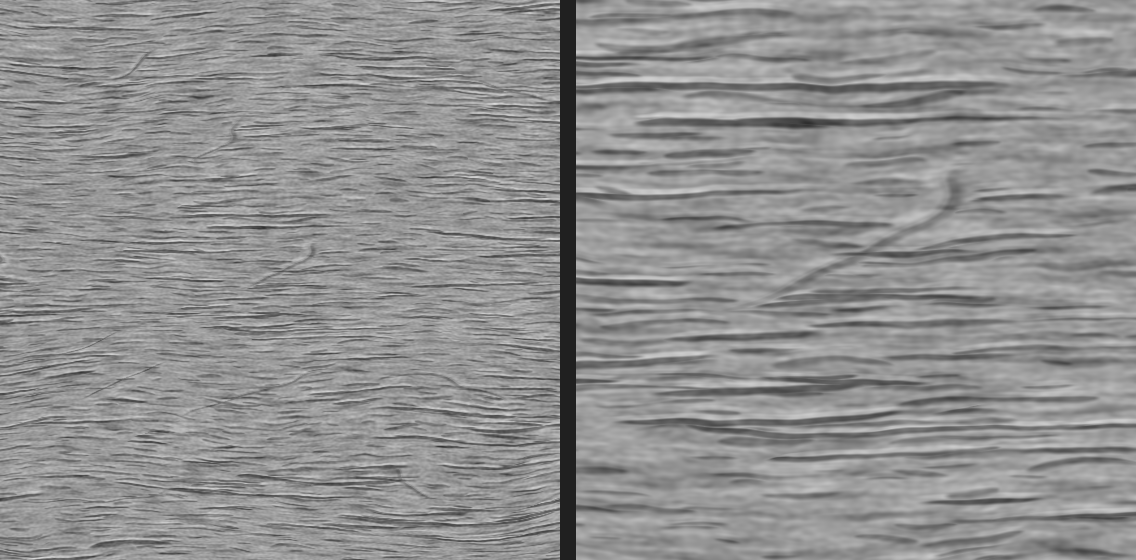
Left: the whole. Right: its middle third, enlarged.
This texture map is drawn by a Shadertoy shader. Its source:

```glsl
// Grey weathered wood: fine horizontal fibres with thin dark pores and grooves.
// Rows of tapered dashes follow a warped grain; a sawtooth of growth bands
// gathers them below slanting ridges, and each mark has a pale upper rim.

const vec3  WOOD_COLOR    = vec3(0.598);
const float BAND_COUNT    = 7.0;   // growth bands over the canvas height
const float BAND_BEND     = 1.7;   // how far the bands wander
const float FIBRE_BEND    = 0.036; // slow bending of the fibres
const float FIBRE_WOBBLE  = 0.004; // small bending of the fibres
const float FIBRE_TONE    = 0.19;
const float SPECK_TONE    = 0.07;
const float BROAD_TONE    = 0.015;
const float CROWD_LIFT    = 0.05;  // paler wood between crowded grooves
const float STAIN_DEPTH   = 0.12;  // soft shadows around the marks
const float PORE_DEPTH    = 0.18;
const float GROOVE_DEPTH  = 0.26;
const float SEAM_DEPTH    = 0.14;  // dark line under a ridge
const float RIM_LIGHT     = 0.10;
const float RIM_OFFSET    = 0.0034; // height of the pale rim above a mark
const float EDGE_SOFTNESS = 0.0010;

// Random gradient with components from -1 to 1
vec2 hashGradient(vec2 cell) {
    uvec2 h = uvec2(ivec2(cell) + 4096);
    h = h * 1664525u + 1013904223u;
    h.x += h.y * 1664525u;
    h.y += h.x * 1664525u;
    h ^= h >> 16u;
    h.x += h.y * 1664525u;
    h.y += h.x * 1664525u;
    h ^= h >> 16u;
    return vec2(h & 65535u) / 32767.5 - 1.0;
}

// Gradient noise, roughly -1 to 1 around zero
float noise(vec2 p) {
    vec2 i = floor(p), f = p - i;
    vec2 u = f * f * f * (f * (f * 6.0 - 15.0) + 10.0);
    float a = dot(hashGradient(i), f);
    float b = dot(hashGradient(i + vec2(1, 0)), f - vec2(1, 0));
    float c = dot(hashGradient(i + vec2(0, 1)), f - vec2(0, 1));
    float d = dot(hashGradient(i + vec2(1, 1)), f - vec2(1, 1));
    return 1.4 * mix(mix(a, b, u.x), mix(c, d, u.x), u.y);
}

// Rows of tapered dashes: scale = (dashes across, rows), halfWidth in row heights
float dashes(vec2 q, vec2 scale, float halfWidth, float threshold) {
    float y = q.y * scale.y + 0.75 * noise(q * scale * vec2(0.6, 0.4) + scale.x);
    float row = floor(y);
    float gate = noise(vec2(q.x * scale.x + row * 0.618, row * 2.0 + 0.5));
    float swell = smoothstep(threshold, threshold + 0.4, gate);
    float w = halfWidth * (0.35 + 0.65 * swell);
    float soft = EDGE_SOFTNESS * scale.y;
    float d = fract(y) - 0.5;
    float line = (1.0 - smoothstep(w - soft, w + soft, d))
               * smoothstep(-w - 1.8 * soft, -w + soft, d);
    return line * smoothstep(threshold, threshold + 0.16, gate);
}

float pores(vec2 q, float crowding) {
    float threshold = 0.17 - 0.14 * crowding;
    return max(dashes(q, vec2(17.0, 92.0), 0.15, threshold),
               0.85 * dashes(q + 0.37, vec2(24.0, 117.0), 0.16, threshold));
}

float grooves(vec2 q, float crowding) {
    float threshold = 0.42 - 0.5 * crowding;
    return max(dashes(q + 0.71, vec2(6.0, 47.0), 0.10, threshold),
               dashes(q + 0.13, vec2(9.0, 61.0), 0.12, threshold));
}

void mainImage(out vec4 fragColor, in vec2 fragCoord) {
    vec2 uv = fragCoord / iResolution.y;

    // Bend the fibres
    float bend = noise(uv * vec2(2.3, 3.7) + 5.2);
    vec2 q = uv;
    q.y += FIBRE_BEND * bend + FIBRE_WOBBLE * noise(uv * vec2(10.0, 22.0) + 3.6)
         + 0.0012 * noise(uv * vec2(42.0, 75.0) + 14.1);

    // Growth bands: a crisp upper edge fading downward
    float bandField = BAND_COUNT * uv.y + BAND_BEND * noise(uv * vec2(1.5, 2.3) + 17.4)
                    + 0.4 * bend + 0.12 * noise(uv * vec2(11.0, 26.0) + 9.8);
    float below = fract(-bandField);
    float patches = smoothstep(-0.35, 0.4, noise(q * vec2(3.4, 13.0) + 41.3));
    float band = smoothstep(0.0, 0.08, below) * pow(1.0 - below, 1.3);
    float crowding = clamp(band * (0.3 + 0.9 * patches) + 0.2 * patches, 0.0, 1.0);

    // Dark marks and the light caught just above them
    float pore = pores(q, crowding);
    float groove = grooves(q, crowding);
    vec2 lower = q - vec2(0.0, RIM_OFFSET);
    float rim = max(grooves(lower, crowding), 0.5 * pores(lower, crowding));
    float seamGate = smoothstep(-0.05, 0.3, noise(uv * vec2(4.0, 9.0) + 53.8));
    float seam = smoothstep(0.0, 0.012, below) * (1.0 - smoothstep(0.018, 0.04, below));
    float ridge = smoothstep(0.95, 0.985, below) * (1.0 - smoothstep(0.988, 1.0, below));
    rim = max(rim, 0.7 * ridge * seamGate);

    // Fibre tone and soft stains
    float fibre = 0.5 * noise(q * vec2(12.0, 150.0) + 61.9)
                + 0.5 * noise(q * vec2(34.0, 225.0) + 23.5);
    float speck = noise(q * vec2(130.0, 290.0) + 2.7);
    float broad = noise(q * vec2(2.6, 8.0) + 71.2);
    float stain = smoothstep(0.1, 0.65, noise(q * vec2(14.0, 125.0) + 31.7) + 0.2 * crowding);

    float mark = max(max(PORE_DEPTH * pore, GROOVE_DEPTH * groove), SEAM_DEPTH * seam * seamGate);
    float shade = FIBRE_TONE * fibre + SPECK_TONE * speck + BROAD_TONE * broad
                + CROWD_LIFT * crowding - STAIN_DEPTH * stain * (1.0 - 0.5 * groove)
                + RIM_LIGHT * rim * (1.0 - max(pore, groove)) - mark;
    fragColor = vec4(clamp(WOOD_COLOR + shade, 0.0, 1.0), 1.0);
}
```
